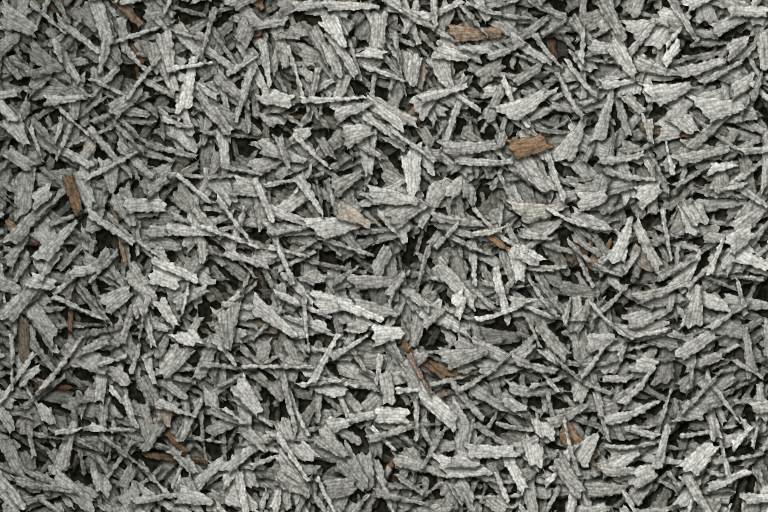
A Shadertoy shader for this texture:

```glsl
// A bed of dry grey wood chips, strewn in layers from dark bottom to pale top.
// Each layer is a jittered grid of straight, tapered slivers; every sliver drops
// a soft shadow on those below and carries stretched cellular fibres.

vec3 hash3(vec2 p) {
    vec3 q = fract(p.xyx * vec3(0.1031, 0.1030, 0.0973));
    q += dot(q, q.yzx + 33.33);
    return fract((q.xxy + q.yzz) * q.zyx);
}

// Distance to the nearest scattered point
float cellular(vec2 p) {
    vec2 cell = floor(p), f = fract(p);
    float nearest = 2.0;
    for (int j = -1; j <= 1; j++)
    for (int i = -1; i <= 1; i++) {
        vec2 o = vec2(i, j);
        vec2 d = o + hash3(cell + o).xy - f;
        nearest = min(nearest, dot(d, d));
    }
    return sqrt(nearest);
}

mat2 rotation(float a) {
    float c = cos(a), s = sin(a);
    return mat2(c, s, -s, c);
}

// Signed distance to a splintered chip lying along x
float chipDistance(vec2 q, vec2 halfSize, vec3 rnd) {
    q.x += q.y * (rnd.x - 0.5) * 1.6;
    q.y += 0.0012 * sin(q.x * 28.0 + rnd.y * 6.3);
    float taper = 1.0 - 0.6 * rnd.z * q.x / halfSize.x;
    float width = halfSize.y * taper
                + 0.0006 * sin(q.x * 130.0 + rnd.x * 40.0)
                + 0.0004 * sin(q.x * 370.0 + rnd.y * 40.0);
    float reach = halfSize.x + 0.003 * sin(q.y * 330.0 + rnd.z * 40.0);
    vec2 e = abs(q) - vec2(reach, width);
    return length(max(e, 0.0)) + min(max(e.x, e.y), 0.0);
}

vec3 greyTone(float v) {
    return max(vec3(v, v - 0.001, v - 0.026), vec3(0.04, 0.032, 0.02));
}

void mainImage(out vec4 fragColor, in vec2 fragCoord) {
    vec2 uv = fragCoord / iResolution.y;
    float soft = 0.7 / iResolution.y;
    float crumb = cellular(uv * 75.0);
    float grain = cellular(uv * 160.0 + 9.0);
    float ragged = (crumb - 0.45) * 0.0035 + (grain - 0.45) * 0.0015;

    // Prevailing lie: falling to the right, rising near the right side
    float lie = mix(-0.6, 0.35, smoothstep(0.85, 1.4, uv.x));

    vec3 color = greyTone(0.06 + 0.12 * crumb);
    const float cellSize = 0.085;

    for (int layer = 0; layer < 12; layer++) {
        float height = float(layer) / 11.0;
        vec2 shift = float(layer) * vec2(0.371, 0.617);
        vec2 cell = floor((uv + shift) / cellSize);

        for (int j = -1; j <= 1; j++)
        for (int i = -1; i <= 1; i++) {
            vec2 id = cell + vec2(i, j);
            vec2 key = id + float(layer) * vec2(37.0, 91.0);
            vec3 place = hash3(key);
            vec3 form = hash3(key + 211.3);
            vec3 look = hash3(key + 467.7);

            // Pose and size: many thin slivers, some broad short flakes
            vec2 offset = uv + shift - (id + place.xy) * cellSize;
            float angle = lie + (place.z + look.x - 1.0) * 2.0;
            mat2 turn = rotation(-angle);
            float broad = form.y * form.y;
            vec2 halfSize = vec2(mix(0.024, 0.068, form.x) * (1.0 - 0.35 * broad),
                                 mix(0.0042, 0.019, broad));

            // Shadow falling down and to the right
            vec2 shadowPos = turn * (offset - vec2(0.0025, -0.005));
            float shadow = chipDistance(shadowPos, halfSize, form) + ragged;
            color *= 1.0 - 0.6 * smoothstep(0.006, -0.004, shadow);

            vec2 q = turn * offset;
            float d = chipDistance(q, halfSize, form) + ragged;
            if (d > soft) continue;

            // Fibres, rounded profile lit from above, worn dark rim
            float fibre = cellular(vec2(q.x * 32.0, q.y * 210.0) + look.xy * 50.0);
            float facing = dot(vec2(-sin(angle), cos(angle)), vec2(-0.4, 0.9));
            float tone = 0.535 + 0.17 * look.y
                       + 0.25 * (0.47 - fibre) + 0.16 * (0.45 - crumb)
                       + 0.22 * (0.45 - grain)
                       + 0.07 * facing * clamp(q.y / halfSize.y, -1.0, 1.0);
            tone *= mix(0.74, 1.0, smoothstep(0.0, -0.003, d));
            tone *= mix(0.36, 1.0, pow(height, 0.55));

            // A few chips keep a trace of brown bark
            vec3 chip = greyTone(tone);
            chip *= mix(vec3(1.0), vec3(0.80, 0.66, 0.54), smoothstep(0.975, 0.995, look.z));
            color = mix(color, chip, smoothstep(soft, -soft, d));
        }
    }

    // Broad hollows and rises, and light fading towards the left
    vec2 w = uv * 9.0 + 1.3 * sin(uv.yx * 7.0 + 1.0);
    float swell = sin(w.x + 0.6 * w.y) * sin(w.y - 0.4 * w.x + 2.0) + 0.5 * sin(2.3 * w.x - 1.9 * w.y);
    color *= 1.08 + 0.07 * swell - 0.15 * smoothstep(0.6, 0.0, uv.x);
    fragColor = vec4(clamp(color, 0.0, 1.0), 1.0);
}
```
